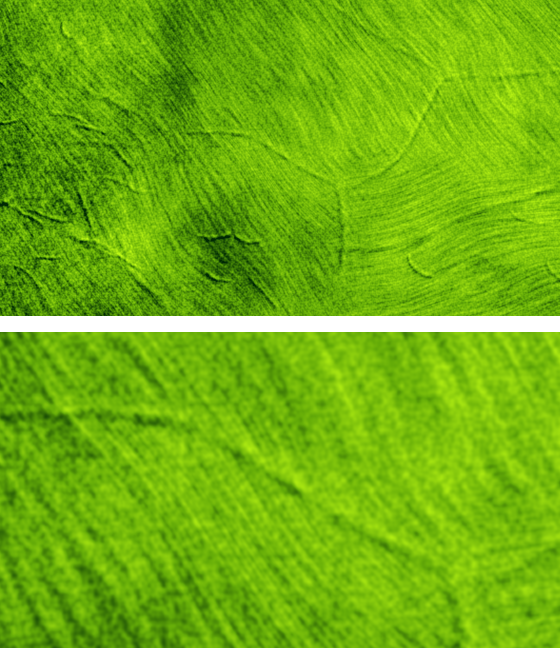
Top, the full canvas; bottom, a detail of the centre.
This texture is drawn by a WebGL 1 fragment shader. Its source:

```glsl
precision highp float;
// Brushed green paint over a creased, grainy surface with raised veins.
uniform vec2 u_resolution;

#define DARK vec3(0.14, 0.35, 0.02)
#define MID vec3(0.39, 0.67, 0.03)
#define LIGHT vec3(0.61, 0.86, 0.06)
#define CLOUD_AMOUNT 0.50
#define STROKE_AMOUNT 0.36
#define GRAIN_AMOUNT 0.30
#define RELIEF_AMOUNT 0.60
#define VEIN_AMOUNT 0.30
#define WRINKLE_AMOUNT 0.45
#define WRINKLE_CELLS 9.0

vec2 hash2(vec2 p) {
  vec2 q = vec2(dot(p, vec2(127.1, 311.7)), dot(p, vec2(269.5, 183.3)));
  return fract(sin(q) * 43758.55);
}

vec2 gradient(vec2 cell) {
  float a = 6.2832 * hash2(cell).x;
  return vec2(cos(a), sin(a));
}

float noise(vec2 p) {
  vec2 i = floor(p), f = fract(p);
  vec2 u = f * f * f * (f * (f * 6.0 - 15.0) + 10.0);
  vec2 e = vec2(1.0, 0.0);
  float low = mix(dot(gradient(i), f), dot(gradient(i + e), f - e), u.x);
  float high = mix(dot(gradient(i + e.yx), f - e.yx), dot(gradient(i + 1.0), f - 1.0), u.x);
  return mix(low, high, u.y);
}

float fbm(vec2 p) {
  float sum = 0.0, amp = 0.6;
  for (int i = 0; i < 5; i++) {
    sum += amp * noise(p);
    p = mat2(1.6, 1.2, -1.2, 1.6) * p + 7.3;
    amp *= 0.58;
  }
  return sum;
}

// Soft elliptical area of light or shade
float patchAt(vec2 p, vec2 centre, vec2 size) {
  vec2 d = (p - centre) / size;
  return exp(-dot(d, d));
}

// Bristle marks running along an angle
float strokes(vec2 p, float angle) {
  float c = cos(angle), s = sin(angle);
  vec2 q = mat2(c, -s, s, c) * p;
  return noise(q * vec2(7.0, 75.0)) + 0.8 * noise(q * vec2(13.0, 140.0) + 31.0);
}

// Bent crease from a to b: a dark groove with a lit flank
float crease(vec2 p, vec2 a, vec2 b, float bend, float width) {
  vec2 ab = b - a;
  float len = length(ab);
  vec2 dir = ab / len;
  float h = clamp(dot(p - a, dir) / len, 0.0, 1.0);
  float d = dot(p - a, vec2(-dir.y, dir.x)) - bend * 4.0 * h * (1.0 - h);
  float groove = d / width, flank = groove - 1.7;
  float taper = smoothstep(0.0, 0.12, h) * smoothstep(1.0, 0.88, h);
  return taper * (0.7 * exp(-flank * flank) - exp(-groove * groove));
}

float veins(vec2 p) {
  float v = crease(p, vec2(0.54, 0.56), vec2(1.08, 0.41), 0.055, 0.007);
  v += crease(p, vec2(1.05, 0.38), vec2(1.42, 0.76), -0.05, 0.008);
  v += 0.7 * crease(p, vec2(0.95, 1.03), vec2(1.43, 0.73), 0.02, 0.007);
  v += 0.8 * crease(p, vec2(1.37, 0.73), vec2(1.85, 0.74), 0.025, 0.007);
  v += 1.2 * crease(p, vec2(1.07, 0.45), vec2(1.08, 0.10), 0.0, 0.009);
  v += crease(p, vec2(1.02, 0.18), vec2(1.85, 0.49), -0.06, 0.010);
  v += 0.8 * crease(p, vec2(0.02, 0.84), vec2(0.60, 0.50), 0.02, 0.009);
  v += 1.3 * crease(p, vec2(0.20, 0.26), vec2(0.56, 0.02), 0.03, 0.010);
  return v;
}

// Scattered short folds, denser where the surface is rough
float wrinkles(vec2 p) {
  vec2 cell = floor(p * WRINKLE_CELLS);
  float sum = 0.0;
  for (int j = -1; j <= 1; j++) {
    for (int i = -1; i <= 1; i++) {
      vec2 id = cell + vec2(float(i), float(j));
      vec2 r = hash2(id + 5.7), s = hash2(id + 91.3);
      vec2 centre = (id + r) / WRINKLE_CELLS;
      float density = 0.9 * patchAt(centre, vec2(0.0, 0.35), vec2(0.5, 0.42))
        + 0.6 * patchAt(centre, vec2(1.2, 0.15), vec2(0.45, 0.14));
      float angle = -0.55 + 1.3 * (s.x - 0.5);
      vec2 arm = mix(0.035, 0.085, r.y) * vec2(cos(angle), sin(angle));
      float fold = crease(p, centre - arm, centre + arm, 0.04 * (r.x - 0.5), 0.0055);
      sum += fold * smoothstep(s.y - 0.1, s.y + 0.1, density);
    }
  }
  return sum;
}

void main() {
  vec2 p = gl_FragCoord.xy / u_resolution.y;
  vec2 warp = vec2(noise(p * 3.0), noise(p * 3.0 + 17.0));
  vec2 w = p + 0.05 * warp + 0.008 * vec2(noise(p * 22.0), noise(p * 22.0 + 9.0));

  // Broad light and shade
  float tone = 0.40 + 0.17 * smoothstep(0.3, 1.4, p.x) + CLOUD_AMOUNT * fbm(p * 3.2 + 4.0);
  tone += 0.30 * patchAt(w, vec2(1.42, 0.60), vec2(0.42, 0.36));
  tone += 0.30 * patchAt(w, vec2(0.35, 0.83), vec2(0.18, 0.22));
  tone += 0.30 * patchAt(w, vec2(0.42, 0.24), vec2(0.15, 0.15));
  tone -= 0.36 * patchAt(w, vec2(0.56, 0.80), vec2(0.05, 0.22));
  tone -= 0.38 * patchAt(w + vec2(0.4 * (w.y - 0.14), 0.0), vec2(0.74, 0.14), vec2(0.09, 0.20));
  tone -= 0.18 * patchAt(w, vec2(0.08, 0.60), vec2(0.20, 0.30));
  tone -= 0.20 * patchAt(w, vec2(0.15, 0.05), vec2(0.30, 0.15));

  // Steep strokes, giving way to a shallow fan at the lower right
  vec2 bent = p + 0.07 * warp;
  float fan = smoothstep(0.95, 1.25, p.x) * smoothstep(0.60, 0.35, p.y + 0.1 * warp.x);
  tone += STROKE_AMOUNT * mix(strokes(bent, -0.95), strokes(bent, 0.32), fan);

  // Crusty relief lit from the upper left, and fine grain
  float rough = 0.15 + 0.85 * smoothstep(1.0, 0.3, p.x + 0.4 * p.y + 0.4 * warp.y);
  tone += RELIEF_AMOUNT * rough * (fbm(w * 16.0) - fbm((w + vec2(-0.008, 0.008)) * 16.0));
  tone += GRAIN_AMOUNT * (0.8 + 0.4 * rough) * (noise(p * 85.0) + noise(p * 150.0 + 3.0));

  // Veins and folds
  tone += VEIN_AMOUNT * veins(w) * (0.8 + noise(p * 14.0));
  tone += WRINKLE_AMOUNT * wrinkles(w);

  tone = clamp(tone, -0.3, 1.3);
  vec3 colour = tone < 0.5 ? mix(DARK, MID, tone * 2.0) : mix(MID, LIGHT, tone * 2.0 - 1.0);
  gl_FragColor = vec4(clamp(colour, 0.0, 1.0), 1.0);
}
```
